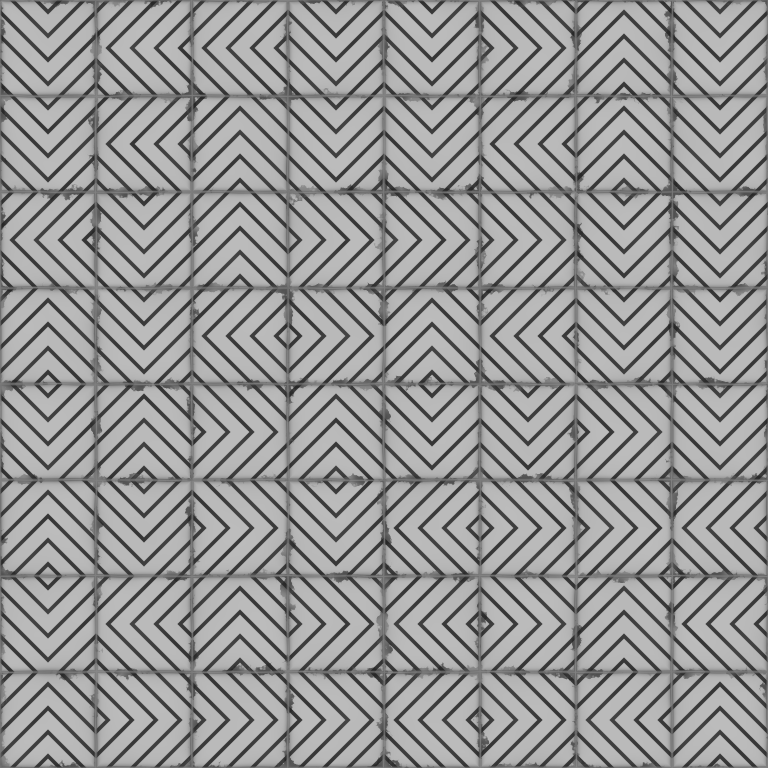
This pattern is drawn by a WebGL 2 fragment shader. Its source:

```glsl
#version 300 es
precision highp float;

uniform vec2 u_resolution;
out vec4 fragColor;

const float TILES = 8.0;           // repeats across and down
const float STRIPES = 4.0;         // chevrons per tile
const float LINE_WIDTH = 0.038;    // lengths below are in tile units
const float JOINT_WIDTH = 0.032;
const float CORE_WIDTH = 0.010;
const float JOINT_WOBBLE = 0.005;
const float SHADOW_REACH = 0.032;
const float WASH_REACH = 0.075;
const float GRIME_REACH = 0.15;
const float GRIME_AMOUNT = 0.40;
const float GRIME_OPACITY = 0.72;

const vec3 GLAZE = vec3(0.73);
const vec3 INK = vec3(0.235);
const vec3 JOINT = vec3(0.40);
const vec3 JOINT_CORE = vec3(0.56);
const vec3 GRIME_DARK = vec3(0.20);
const vec3 GRIME_LIGHT = vec3(0.48);

float hash(vec2 p) {
    p = fract(p * vec2(0.1031, 0.1137));
    p += dot(p, p.yx + 33.33);
    return fract((p.x + p.y) * p.x * 17.0);
}

// Distance to the nearest jittered cell point
float cellular(vec2 p) {
    vec2 cell = floor(p);
    float nearest = 4.0;
    for (int y = -1; y <= 1; y++) {
        for (int x = -1; x <= 1; x++) {
            vec2 id = cell + vec2(x, y);
            vec2 point = id + vec2(hash(id + 71.0), hash(id + 193.0));
            vec2 offset = point - p;
            nearest = min(nearest, dot(offset, offset));
        }
    }
    return sqrt(nearest);
}

float layeredSines(vec2 p) {
    return (sin(p.x * 7.0 + p.y * 3.1)
          + sin(p.y * 9.3 - p.x * 4.7 + 1.3)
          + sin((p.x + p.y) * 17.0 + 2.1) * 0.5) / 2.5;
}

float band(float dist, float width, float pixel) {
    return 1.0 - smoothstep(-0.5 * pixel, 0.5 * pixel, dist - 0.5 * width);
}

// Turn each tile by a random quarter
vec2 turnTile(vec2 q, vec2 tile) {
    float quarter = floor(4.0 * hash(tile + 17.0));
    if (mod(quarter, 2.0) > 0.5) q = q.yx;
    if (quarter > 1.5) q = 1.0 - q;
    return q;
}

float chevronDistance(vec2 q) {
    float ramp = q.y + abs(q.x - 0.5);
    return abs(fract(ramp * STRIPES) - 0.5) / STRIPES * sqrt(0.5);
}

float jointDistance(vec2 p) {
    vec2 edge = abs(fract(p + 0.5) - 0.5);
    return min(edge.x, edge.y);
}

void main() {
    vec2 p = gl_FragCoord.xy / u_resolution.y * TILES;
    float pixel = TILES / u_resolution.y * 1.3;
    float drift = layeredSines(p);

    // Glaze and chevrons
    vec3 color = GLAZE + 0.008 * layeredSines(p * 0.6);
    float ink = band(chevronDistance(turnTile(fract(p), floor(p))), LINE_WIDTH, pixel);
    color = mix(color, INK + 0.03 * drift, ink);

    // Soft dirt gathered along the joints
    vec2 wobble = JOINT_WOBBLE * vec2(drift, layeredSines(p.yx + 5.0));
    float joint = jointDistance(p + wobble);
    float shadow = exp(-pow(joint / SHADOW_REACH, 2.0));
    float wash = exp(-joint / WASH_REACH) * (0.6 + 0.4 * drift);
    color *= 1.0 - 0.20 * shadow - 0.13 * wash;

    // Ragged flakes of grime
    float spread = GRIME_REACH * (GRIME_AMOUNT - cellular(p * 2.7));
    float ragged = 0.060 * (cellular(p * 13.0) - 0.45)
                 + 0.030 * (cellular(p * 31.0) - 0.45);
    float flake = smoothstep(-pixel, pixel, spread + ragged - joint + 0.012);
    float tone = smoothstep(0.15, 0.75, cellular(p * 4.3 + 9.0) + 0.15 * drift);
    color = mix(color, mix(GRIME_DARK, GRIME_LIGHT, tone) * (1.0 - 0.3 * ink),
                flake * GRIME_OPACITY);

    // Joint with a paler core
    color = mix(color, JOINT, band(joint, JOINT_WIDTH, pixel) * (0.55 + 0.25 * drift));
    color = mix(color, JOINT_CORE, band(joint, CORE_WIDTH, pixel) * 0.65);

    fragColor = vec4(color, 1.0);
}
```
